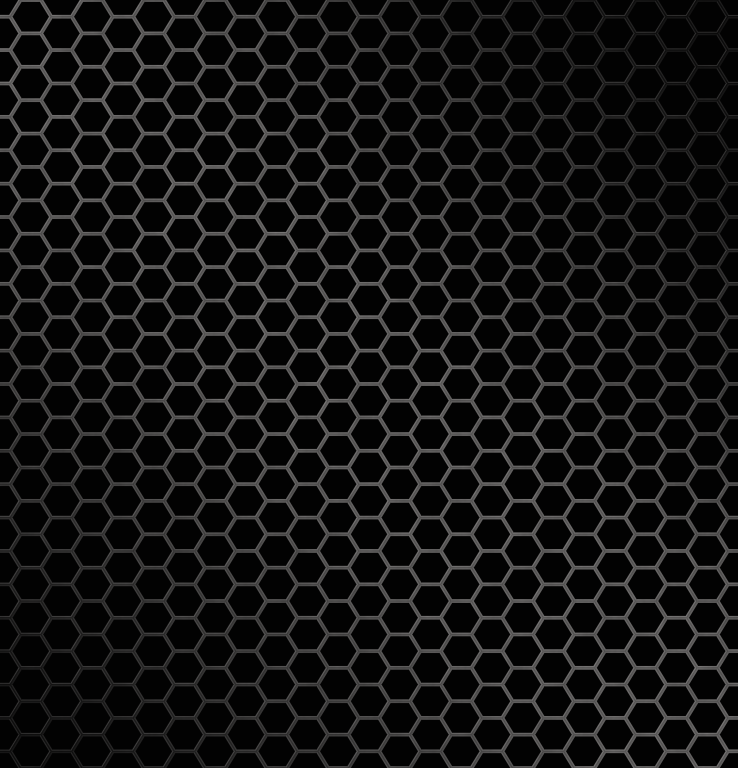
Reproduce this pattern procedurally as a Shadertoy shader.

```glsl
// Dark metal mesh of flat-topped hexagons, lit by a soft diagonal band of light.

const vec2 LATTICE = vec2(1.7320508, 1.0);  // period of the hexagon grid
const vec2 REPEATS = vec2(12.0, 23.0);      // grid periods across and down
const vec2 WALL_DIR = vec2(0.8660254, 0.5); // normal of a slanted wall
const float HALF_WALL = 0.057;              // half wall width, in cell heights
const vec3 HOLE = vec3(0.008, 0.007, 0.007);
const vec3 STEEL = vec3(1.0, 0.985, 0.98);

// Offset from the centre of the nearest hexagon
vec2 hexOffset(vec2 p, vec2 period) {
    vec2 a = mod(p, period) - 0.5 * period;
    vec2 b = mod(p - 0.5 * period, period) - 0.5 * period;
    return dot(a, a) < dot(b, b) ? a : b;
}

// Distance from the centre line of the nearest wall (x) and its normal (yz)
vec3 hexWall(vec2 q, vec2 slant) {
    vec2 m = abs(q);
    float slanted = dot(m, slant);
    vec2 side = vec2(q.x < 0.0 ? -1.0 : 1.0, q.y < 0.0 ? -1.0 : 1.0);
    vec2 normal = m.y > slanted ? vec2(0.0, side.y) : slant * side;
    return vec3(0.5 - max(m.y, slanted), normal);
}

// Soft stripe of a given half width around zero
float stripe(float d, float halfWidth, float soft) {
    return 1.0 - smoothstep(halfWidth - soft, halfWidth + soft, abs(d));
}

// Light falling off from the diagonal between upper left and lower right
float diagonalLight(vec2 uv) {
    float across = uv.x + uv.y - 1.0;
    float reach = across > 0.0 ? 0.95 : 1.05;
    return 1.0 - smoothstep(0.05, reach, abs(across));
}

// Layered sines for slight unevenness of the metal
float grain(vec2 p) {
    float sum = 0.0, weight = 0.5;
    for (int i = 0; i < 4; i++) {
        sum += weight * sin(p.x + 1.7 * sin(p.y)) * sin(1.3 * p.y + p.x * 0.4);
        p = mat2(1.6, 1.2, -1.2, 1.6) * p + 2.3;
        weight *= 0.6;
    }
    return sum;
}

void mainImage(out vec4 fragColor, in vec2 fragCoord) {
    vec2 uv = fragCoord / iResolution.xy;
    vec2 p = uv * REPEATS * LATTICE;
    float pixel = REPEATS.y / iResolution.y;

    vec3 wall = hexWall(hexOffset(p, LATTICE), WALL_DIR);
    float soft = 0.6 * pixel;
    float mask = stripe(wall.x, HALF_WALL, soft);
    float seam = stripe(wall.x, 0.008, soft);
    float rim = stripe(wall.x - 0.036, 0.012, soft);

    // Bevel: rims facing the light stay visible where the band fades
    float facing = 0.5 + 0.5 * dot(wall.yz, normalize(vec2(0.6, -0.8)));
    float light = diagonalLight(uv);
    float metal = mix(0.07, 0.37, light);
    metal += rim * facing * mix(0.13, 0.08, light);
    metal -= seam * mix(0.04, 0.07, light);
    metal *= 1.0 + 0.1 * grain(p * 3.1);

    vec3 color = mix(HOLE, STEEL * metal, mask);
    fragColor = vec4(color, 1.0);
}
```
